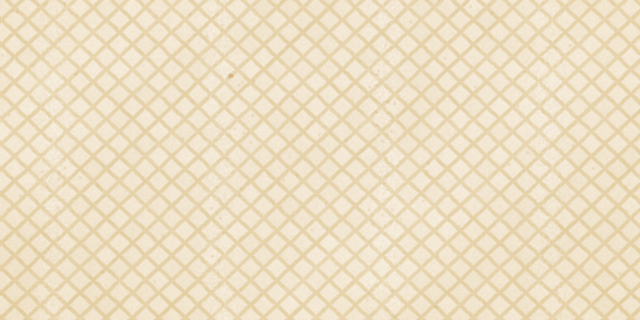
This pattern is drawn by a Shadertoy shader. Its source:

```glsl
#define REPEATS vec2(12.2, 12.9)   // diamonds per canvas height
#define PHASE vec2(0.783, 0.589)   // one lattice crossing
#define LINE_HALF 0.105            // half line width, in line spacings
#define LINE_SOFT 0.065
#define WOBBLE 0.024
#define BAND_START 0.172           // first worn vertical band
#define BAND_STEP 0.513
#define STAIN vec2(0.721, 0.763)
#define PAPER vec3(0.953, 0.909, 0.832)
#define LINE vec3(0.897, 0.822, 0.662)
#define PALE vec3(0.960, 0.928, 0.872)
#define BROWN vec3(0.79, 0.65, 0.42)

vec2 hash2(vec2 p) {
    vec3 q = fract(p.xyx * vec3(0.1031, 0.1030, 0.0973));
    q += dot(q, q.yzx + 33.33);
    return fract((q.xx + q.yz) * q.zy);
}

// Cellular noise: x = distance to nearest point, y = that point's random value
vec2 cellular(vec2 p) {
    vec2 base = floor(p);
    vec2 nearest = vec2(9.0, 0.0);
    for (int j = -1; j <= 1; j++)
    for (int i = -1; i <= 1; i++) {
        vec2 cell = base + vec2(i, j);
        float d = length(cell + hash2(cell) - p);
        if (d < nearest.x) nearest = vec2(d, hash2(cell + 71.0).x);
    }
    return nearest;
}

float waves(vec2 p) {
    return (sin(p.x + 1.7 * sin(p.y * 0.8))
          + sin(p.y * 1.3 + 1.4 * sin(p.x * 0.7))
          + sin((p.x - p.y) * 1.9)) / 3.0;
}

float lineMask(vec2 diagonal, float soft) {
    vec2 d = abs(fract(diagonal + 0.5) - 0.5);
    vec2 m = 1.0 - smoothstep(LINE_HALF - soft, LINE_HALF + soft, d);
    return max(m.x, m.y);
}

void mainImage(out vec4 fragColor, in vec2 fragCoord) {
    vec2 p = fragCoord / iResolution.y;
    float pixel = 1.0 / iResolution.y;

    // Worn vertical bands
    float bandX = p.x - BAND_START + 0.015 * waves(p * 9.0);
    float bandDist = abs(fract(bandX / BAND_STEP + 0.5) - 0.5) * BAND_STEP;
    float band = exp(-pow(bandDist / 0.05, 2.0)) * (0.7 + 0.3 * waves(p.yx * 13.0));

    // Diagonal lattice with slightly uneven lines
    vec2 grid = (p - PHASE) * REPEATS;
    vec2 diagonal = vec2(grid.x + grid.y, grid.x - grid.y);
    diagonal += WOBBLE * vec2(waves(p * 61.0), waves(p.yx * 67.0 + 4.0));
    diagonal += WOBBLE * band * vec2(waves(p * 190.0), waves(p.yx * 170.0));
    float soft = max(LINE_SOFT, 12.0 * pixel);
    float line = lineMask(diagonal, soft);

    // Paper tone, diamond by diamond, shaded toward one side
    vec2 grain = cellular(p * 85.0);
    vec2 fine = cellular(p * 140.0 + 19.0);
    vec3 color = PAPER;
    color += (hash2(floor(diagonal) + 40.0).x - 0.5) * vec3(0.012, 0.017, 0.028);
    color += (fract(diagonal.x) - 0.5) * vec3(0.005, 0.008, 0.014);
    color = mix(color, PALE, 0.35 * band);

    // Pressed lines, fading where worn
    float wear = 0.90 + 0.12 * waves(p * 23.0) - 0.3 * band * grain.y;
    color = mix(color, LINE, line * wear);

    // Fibrous grain, stronger in the bands
    float rough = 0.45 - grain.x + 0.8 * (fine.y - 0.5);
    color += rough * (0.020 + 0.025 * band) * vec3(0.6, 0.8, 1.2);

    // Scattered flecks
    vec2 fleck = cellular(p * 27.0 + 7.0);
    float rare = step(0.95 - 0.12 * band, fleck.y);
    float fleckMask = rare * (1.0 - smoothstep(0.05, 0.20, fleck.x));
    color = mix(color, BROWN, 0.20 * fleckMask);

    // One darker stain
    float stain = length((p - STAIN) * vec2(1.0, 1.3)) + 0.002 * waves(p * 300.0);
    color = mix(color, BROWN, 0.65 * (1.0 - smoothstep(0.004, 0.014, stain)));

    // Broad mottling, warmer toward the edges
    color += waves(p * 4.2 + 2.0) * vec3(0.006, 0.009, 0.015);
    vec2 fromCentre = fragCoord / iResolution.xy - vec2(0.52, 0.56);
    color -= dot(fromCentre, fromCentre) * vec3(0.016, 0.032, 0.068);

    fragColor = vec4(clamp(color, 0.0, 1.0), 1.0);
}
```
